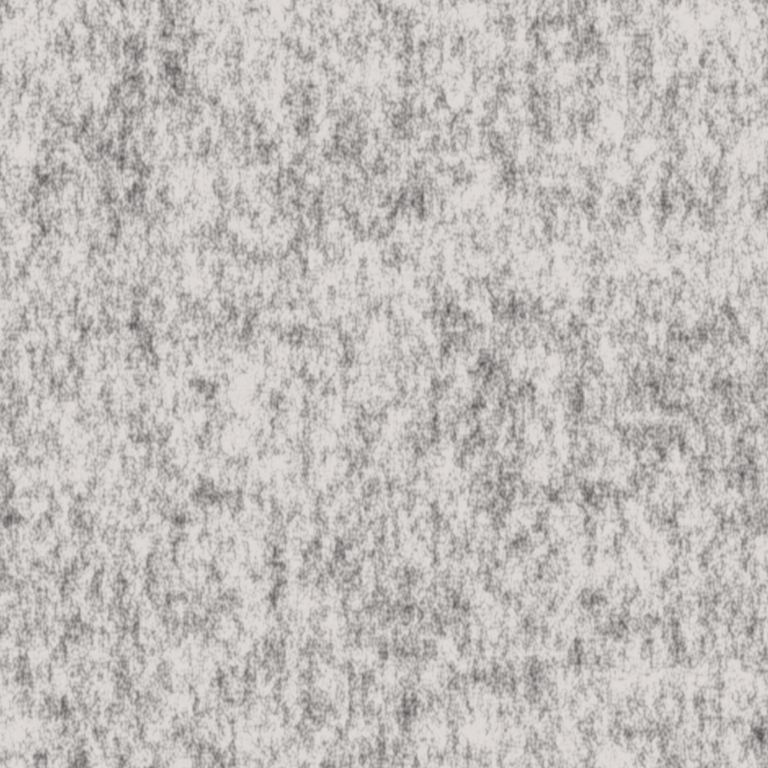
Give the GLSL for this texture, as a Shadertoy shader.

```glsl
#define PALE vec3(0.872, 0.855, 0.843)
#define INK vec3(1.0, 0.99, 0.96)
#define INK_STRENGTH 0.108
#define INK_BIAS 0.85
#define GRAIN_FREQ vec2(235.0, 180.0)
#define FIBRE_FREQ vec2(118.0, 68.0)
#define BLOTCH_FREQ vec2(54.0, 29.0)
#define PATCH_FREQ vec2(23.0, 13.0)
#define CLOUD_FREQ vec2(6.0, 4.0)
#define COLUMN_FREQ vec2(27.0, 2.6)
#define RAGGEDNESS 0.0035

// Integer hash giving a unit gradient for each lattice cell
vec2 cellGradient(ivec2 cell) {
    uvec2 c = uvec2(cell);
    uint h = c.x * 1597334u ^ c.y * 3812015u;
    h = (h ^ (h >> 15)) * 2246822u + 74531u;
    h = (h ^ (h >> 13)) * 3266489u;
    h ^= h >> 16;
    float angle = float(h & 65535u) / 65536.0 * 6.28319;
    return vec2(cos(angle), sin(angle));
}

// Gradient noise scaled to roughly unit variance
float gradientNoise(vec2 p) {
    vec2 base = floor(p);
    vec2 f = p - base;
    ivec2 cell = ivec2(base);
    vec2 w = f * f * f * (f * (f * 6.0 - 15.0) + 10.0);
    float a = dot(cellGradient(cell), f);
    float b = dot(cellGradient(cell + ivec2(1, 0)), f - vec2(1.0, 0.0));
    float c = dot(cellGradient(cell + ivec2(0, 1)), f - vec2(0.0, 1.0));
    float d = dot(cellGradient(cell + ivec2(1, 1)), f - vec2(1.0, 1.0));
    return 4.63 * mix(mix(a, b, w.x), mix(c, d, w.x), w.y);
}

// One stretched layer, faded out when finer than the canvas resolves
float layer(vec2 uv, vec2 freq, float seed) {
    float fade = 1.0 - smoothstep(0.5, 1.0, freq.x / iResolution.y);
    return fade * gradientNoise(uv * freq + seed * vec2(37.31, 71.73));
}

void mainImage(out vec4 fragColor, in vec2 fragCoord) {
    vec2 uv = fragCoord / iResolution.y;

    // Ragged outlines for the medium marks
    vec2 warp = vec2(layer(uv, FIBRE_FREQ, 11.0), layer(uv, FIBRE_FREQ, 12.0));
    vec2 ragged = uv + RAGGEDNESS * warp * vec2(0.5, 1.0);

    // Wear of the nap, from fine grain to broad clouds
    float wear = 0.44 * layer(uv, GRAIN_FREQ, 1.0)
               + 0.50 * layer(uv, FIBRE_FREQ, 2.0)
               + 0.56 * layer(ragged, BLOTCH_FREQ, 3.0)
               + 0.35 * layer(ragged, PATCH_FREQ, 4.0)
               + 0.25 * layer(uv, CLOUD_FREQ, 5.0)
               + 0.22 * layer(ragged, COLUMN_FREQ, 6.0);

    // Soft knee: flat pale ground, steadily darker marks
    float ink = 0.5 * log(1.0 + exp(2.0 * (wear + INK_BIAS)));
    vec3 color = PALE - INK * INK_STRENGTH * ink;

    fragColor = vec4(clamp(color, 0.0, 1.0), 1.0);
}
```
